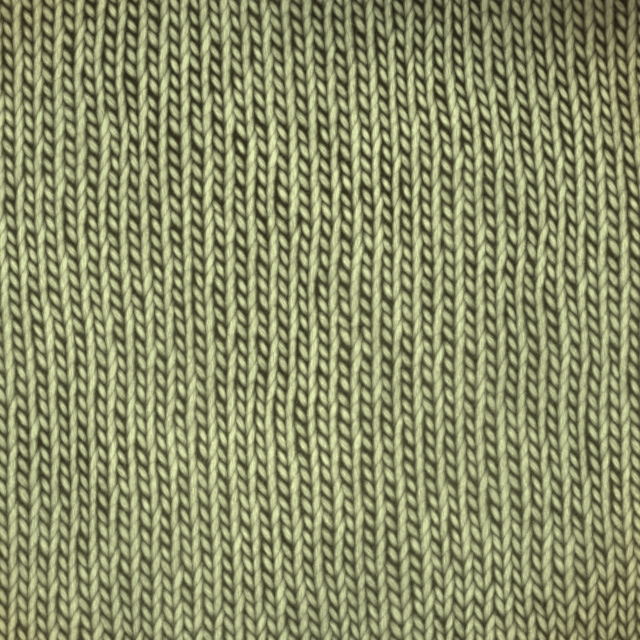
Give the GLSL for this texture, as a WebGL 1 fragment shader.

```glsl
precision highp float;
// Soft green knit: upright wales, each a ladder of short slanted leaves beside
// a steep, nearly continuous cord. Noise bends the wales, varies every stitch
// and adds fibres, haze and uneven light.

uniform vec2 u_resolution;

#define WALES 31.0
#define ROWS 42.0
#define LEAF_SIZE vec2(0.205, 0.48)
#define CORD_SIZE vec2(0.235, 0.80)
#define LEAF_TILT -0.50
#define CORD_TILT 0.17
#define STITCH_JITTER 0.11
#define WALE_SLIP 0.42
#define BEND 0.018
#define FIBRE 0.24
#define SHADOW_COLOR vec3(0.185, 0.175, 0.105)
#define YARN_COLOR vec3(0.80, 0.83, 0.625)

float hash(vec2 p) {
  vec3 q = fract(vec3(p.xyx) * 0.1031);
  q += dot(q, q.yzx + 33.33);
  return fract((q.x + q.y) * q.z);
}

float noise(vec2 p) {
  vec2 i = floor(p), f = fract(p);
  f = f * f * (3.0 - 2.0 * f);
  return mix(mix(hash(i), hash(i + vec2(1.0, 0.0)), f.x),
             mix(hash(i + vec2(0.0, 1.0)), hash(i + 1.0), f.x), f.y);
}

// Gentle stretching of the cloth; wales lean slightly to the left going up
vec2 bendCloth(vec2 p) {
  float sway = noise(p * vec2(2.2, 3.0) + 7.0) - 0.5;
  float ripple = noise(p * vec2(12.0, 9.0) + 31.0) - 0.5;
  float sag = noise(p * vec2(4.0, 2.0) + 53.0) - 0.5;
  return p + vec2(BEND * sway + 0.008 * ripple + 0.035 * p.y, 1.5 * BEND * sag);
}

// Brightness of one leg; id is its half-wale column and row
float stitchLeg(vec2 q, vec2 id, float evenness) {
  float isCord = mod(id.x, 2.0);
  float rowHeight = WALES / ROWS;
  vec2 jitter = vec2(hash(id + 11.0), hash(id + 47.0)) - 0.5;
  float slip = WALE_SLIP * (hash(vec2(floor(id.x * 0.5), 5.0)) - 0.5);
  vec2 center = (id + 0.5) * vec2(0.5, rowHeight);
  center += STITCH_JITTER * jitter + vec2(0.0, slip + 0.14 * isCord);

  // The two legs become more alike where the cloth is relaxed
  float tilt = mix(LEAF_TILT, CORD_TILT, isCord);
  tilt = mix(tilt, 0.40 * sign(isCord - 0.5), evenness) + 0.2 * jitter.x;
  vec2 size = mix(LEAF_SIZE, CORD_SIZE, mix(isCord, 0.3, evenness));
  size *= 1.0 + 0.2 * jitter.y;

  vec2 along = vec2(sin(tilt), cos(tilt));
  vec2 r = q - center;
  vec2 local = vec2(dot(r, vec2(along.y, -along.x)), dot(r, along));
  float d = length(local / size);
  float body = 1.0 - smoothstep(0.25, 1.22, d);

  // Twisted strands running along the yarn, lit from the upper left
  float strands = noise(vec2(local.x * 15.0 + local.y * 3.0, local.y * 4.0) + id * 17.0);
  float light = 0.08 * (local.y / size.y - local.x / size.x);
  float tone = 0.93 + 0.05 * isCord + FIBRE * (strands - 0.5) + light + 0.14 * jitter.x;
  return body * tone;
}

float knit(vec2 q, float evenness) {
  vec2 cell = floor(q / vec2(0.5, WALES / ROWS));
  float tone = 0.0;
  for (int x = -1; x <= 1; x++) {
    for (int y = -2; y <= 2; y++) {
      tone = max(tone, stitchLeg(q, cell + vec2(float(x), float(y)), evenness));
    }
  }
  return tone;
}

void main() {
  vec2 p = gl_FragCoord.xy / u_resolution;
  vec2 q = bendCloth(p) * WALES + 4.0;
  float relaxed = 1.0 - smoothstep(0.03, 0.27, p.y + 0.15 * (noise(p * 3.0) - 0.5));
  float evenness = relaxed * mix(0.25, 0.7, p.x);
  float tone = knit(q, evenness);

  // Deeper gaps near the top, a hazier surface lower down
  float haze = mix(0.16, 0.02, smoothstep(0.2, 0.9, p.y));
  haze += 0.12 * (noise(p * 7.0 + 3.0) - 0.5);
  tone = mix(tone, 0.82, haze);

  // Fuzz: fine grain and short crossing hairs
  float grain = noise(q * 13.0) + noise(q * 6.0 + 19.0) - 1.0;
  float hairs = noise(vec2(q.x * 2.0 + q.y * 5.0, q.y * 2.0 - q.x * 9.0));
  tone += 0.09 * grain + 0.10 * smoothstep(0.75, 1.0, hairs);

  // Uneven light, darkest along the top edge and in the corners
  vec2 c = p - vec2(0.46, 0.48);
  float light = 1.07 - 0.38 * dot(c, c);
  light -= 0.22 * smoothstep(0.84, 1.02, p.y) * smoothstep(0.2, 0.8, p.x);
  light += 0.10 * (noise(p * 4.0 + 71.0) - 0.5) + 0.07 * (noise(p * 10.0 + 23.0) - 0.5);

  vec3 color = mix(SHADOW_COLOR, YARN_COLOR, clamp(tone, 0.0, 1.08)) * light;
  color *= mix(vec3(1.0), vec3(1.02, 0.97, 0.93), smoothstep(0.25, 0.5, dot(c, c)));
  gl_FragColor = vec4(color, 1.0);
}
```
